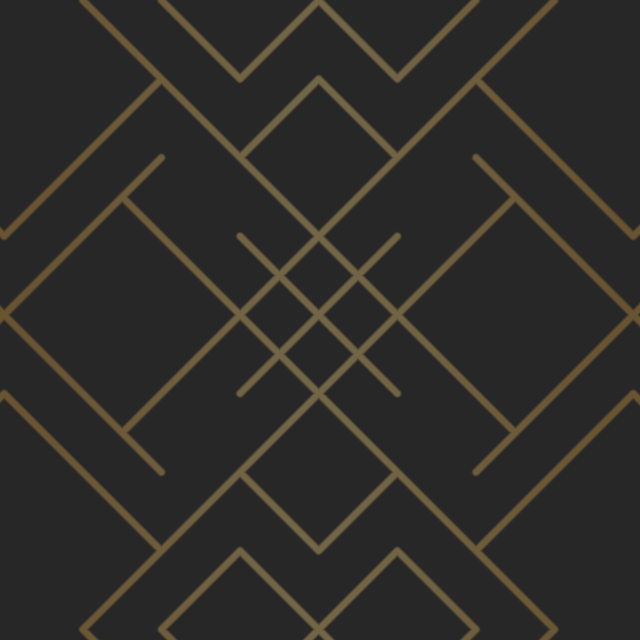
Write a Shadertoy shader that draws this pattern.

```glsl
// Art deco lattice of diagonal gold lines on charcoal, mirrored in each tile.

const float TILE_SIZE   = 0.983;               // tile side, in canvas heights
const vec2  TILE_CENTER = vec2(0.498, 0.508);  // centre of the main tile
const float GRID        = 8.0;                 // lattice units per tile
const float HALF_WIDTH  = 0.045;               // line radius, in lattice units
const float SOFTNESS    = 0.023;               // edge blur, in lattice units
const vec3  CHARCOAL    = vec3(0.157, 0.153, 0.153);
const vec3  GOLD_MIDDLE = vec3(0.450, 0.400, 0.275);
const vec3  GOLD_SIDE   = vec3(0.410, 0.330, 0.195);

// Strokes of one quadrant: start.xy, end.xy in lattice units
const int STROKE_COUNT = 9;
const vec4 STROKES[STROKE_COUNT] = vec4[STROKE_COUNT](
    vec4(0.0, 0.0, 1.0, 1.0),  // central cross
    vec4(0.0, 1.0, 1.0, 0.0),  // central diamond
    vec4(0.0, 1.0, 3.0, 4.0),  // long arm
    vec4(1.0, 0.0, 2.5, 1.5),  // side arm
    vec4(0.0, 3.0, 1.0, 2.0),  // inner chevron
    vec4(0.0, 4.0, 1.0, 3.0),  // zigzag, inner half
    vec4(1.0, 3.0, 2.0, 4.0),  // zigzag, outer half
    vec4(2.0, 2.0, 4.0, 0.0),  // side diamond
    vec4(2.0, 3.0, 4.0, 1.0)   // outer border
);

float segmentDistance(vec2 p, vec2 a, vec2 b) {
    vec2 ap = p - a, ab = b - a;
    return length(ap - ab * clamp(dot(ap, ab) / dot(ab, ab), 0.0, 1.0));
}

float latticeDistance(vec2 p) {
    float d = GRID;
    for (int i = 0; i < STROKE_COUNT; i++) {
        d = min(d, segmentDistance(p, STROKES[i].xy, STROKES[i].zw));
    }
    return d;
}

void mainImage(out vec4 fragColor, in vec2 fragCoord) {
    float unitsPerCanvas = GRID / TILE_SIZE;
    vec2 p = (fragCoord / iResolution.y - TILE_CENTER) * unitsPerCanvas;

    // Repeat the tile and fold it into one quadrant
    float halfGrid = 0.5 * GRID;
    vec2 quadrant = abs(mod(p + halfGrid, GRID) - halfGrid);

    // Soft line coverage, never sharper than a pixel
    float edge = max(SOFTNESS, 0.75 * unitsPerCanvas / iResolution.y);
    float d = latticeDistance(quadrant);
    float coverage = 1.0 - smoothstep(HALF_WIDTH - edge, HALF_WIDTH + edge, d);

    // Gold warms toward the tile sides
    vec3 gold = mix(GOLD_MIDDLE, GOLD_SIDE, smoothstep(0.0, halfGrid, quadrant.x));
    fragColor = vec4(mix(CHARCOAL, gold, coverage), 1.0);
}
```
